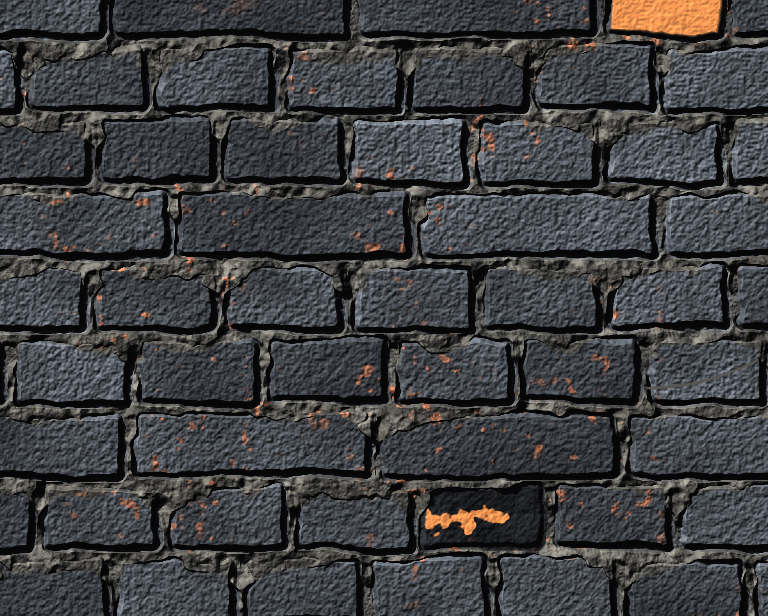
This texture is drawn by a WebGL 2 fragment shader. Its source:

```glsl
#version 300 es
precision highp float;
// Weathered black brick wall: nine courses, every third one of long stretchers.
// A relief of bricks and lumpy mortar is built from box distances and noise,
// then lit from the upper left with cast shadows; two bricks show bare clay.

uniform vec2 u_resolution;
out vec4 outColor;

// Layout, in units of the canvas height
const float COURSE = 0.1189;
const float TOP_PHASE = 0.445;
const float HEADER = 0.2068;
const float STRETCHER = 0.399;
const float FIRST_JOINT[9] = float[9](0.177, 0.039, 0.150, 0.280, 0.152, 0.013, 0.212, 0.060, 0.181);
const vec2 JOINT = vec2(0.026, 0.021);
const float CORNER = 0.007;
const vec2 BARE_WHOLE = vec2(8.0, 0.0);
const vec2 BARE_PART = vec2(3.0, 7.0);

// Surface and light
const float RELIEF = 0.014;
const float GRAIN = 0.0021;
const float ROUGHNESS = 0.0065;
const vec3 LIGHT = vec3(-0.50, 0.62, 0.60);
const float SHADOW_STEP = 0.0028;

const vec3 BRICK = vec3(0.245, 0.260, 0.278);
const vec3 MORTAR = vec3(0.265, 0.258, 0.238);
const vec3 RUST = vec3(0.60, 0.36, 0.25);
const vec3 CLAY = vec3(0.94, 0.57, 0.30);
const vec3 SOOT = vec3(0.022, 0.023, 0.028);

struct Brick { vec2 id; vec2 local; vec2 outside; float edge; };

float hash(vec2 p) {
  return fract(sin(dot(p, vec2(127.1, 311.7))) * 43758.5);
}

float noise(vec2 p) {
  vec2 i = floor(p), f = fract(p);
  f = f * f * (3.0 - 2.0 * f);
  return mix(mix(hash(i), hash(i + vec2(1, 0)), f.x),
             mix(hash(i + vec2(0, 1)), hash(i + 1.0), f.x), f.y);
}

float fbm(vec2 p) {
  float sum = 0.0, amp = 0.57;
  for (int i = 0; i < 3; i++) {
    sum += amp * noise(p);
    p = mat2(1.6, 1.2, -1.2, 1.6) * p + 17.3;
    amp *= 0.5;
  }
  return sum;
}

// Brick cell at p, with a ragged rounded-box distance
Brick brickAt(vec2 p) {
  vec2 q = p + 0.010 * (vec2(noise(p * 8.0), noise(p * 8.0 + 31.0)) - 0.5);
  float v = (1.0 - q.y) / COURSE + TOP_PHASE;
  float row = clamp(floor(v), 0.0, 8.0);
  float size = mod(row, 3.0) < 0.5 ? STRETCHER : HEADER;
  float start = FIRST_JOINT[int(row)];
  float topHeaders = start + 2.0 * STRETCHER;
  if (row < 0.5 && q.x > topHeaders) {
    size = HEADER;
    start = topHeaders - BARE_WHOLE.x * HEADER;
  }
  float u = (q.x - start) / size;
  Brick b;
  b.id = vec2(floor(u), row);
  vec2 jitter = vec2(hash(b.id + 3.1), hash(b.id + 8.7)) - 0.5;
  b.local = vec2((fract(u) - 0.5) * size, (0.5 - fract(v)) * COURSE) + 0.005 * jitter;
  b.outside = abs(b.local) - 0.5 * (vec2(size, COURSE) - JOINT);
  vec2 r = b.outside + CORNER;
  b.edge = length(max(r, 0.0)) + min(max(r.x, r.y), 0.0) - CORNER;
  b.edge += 0.012 * (fbm(p * 32.0) - 0.5);
  return b;
}

// How far mortar covers the spot: smeared over tops, drawn back below and right
float mortarCover(Brick b, vec2 p) {
  float smear = 0.024 * smoothstep(0.38, 0.75, fbm(p * 11.0 + 5.0));
  float overlap = mix(-0.006, smear, smoothstep(0.0, 0.025, b.local.y));
  overlap -= 0.004 * smoothstep(0.0, 0.03, b.local.x);
  return smoothstep(-0.003, 0.004, b.edge + overlap);
}

// Bare clay, whole on one brick and in patches on another
float bareClay(Brick b, vec2 p) {
  float face = 1.0 - smoothstep(-0.005, 0.001, b.edge);
  float patches = fbm(p * 38.0) - 0.30 * length((b.local - vec2(-0.025, -0.008)) / vec2(0.06, 0.028));
  if (b.id == BARE_WHOLE) return face;
  return b.id == BARE_PART ? face * smoothstep(0.24, 0.31, patches) : 0.0;
}

float relief(vec2 p) {
  Brick b = brickAt(p);
  float face = RELIEF * (1.0 - smoothstep(-0.005, 0.004, b.edge));
  if (b.id == BARE_PART) face *= 0.35 + 0.5 * fbm(p * 24.0);
  face += GRAIN * (noise(p * 150.0) + 0.6 * noise(p * 270.0));
  float pit = smoothstep(0.0, 0.008, b.outside.x) * (1.0 - smoothstep(-0.010, 0.0, b.outside.y));
  float lump = clamp(3.2 * fbm(p * 24.0 + 9.0) - 0.65 - 0.45 * pit, 0.0, 1.35);
  float mortar = RELIEF * lump + ROUGHNESS * (fbm(p * 85.0) - 0.3);
  return max(face, mortar * mortarCover(b, p));
}

void main() {
  vec2 p = gl_FragCoord.xy / u_resolution.y;
  Brick b = brickAt(p);

  // Slope lighting
  float e = 0.0013, h = relief(p);
  vec2 slope = vec2(relief(p + vec2(e, 0)) - h, relief(p + vec2(0, e)) - h) / e;
  vec3 light = normalize(LIGHT);
  float diffuse = max(dot(normalize(vec3(-slope, 1.0)), light), 0.0) / light.z;
  float lit = min(pow(diffuse, 1.5), 2.3);

  // Cast shadow, marched towards the light
  float blocked = 0.0;
  vec2 toLight = normalize(light.xy);
  for (int i = 1; i <= 7; i++) {
    float t = SHADOW_STEP * float(i);
    blocked = max(blocked, relief(p + toLight * t) - h - 0.68 * t);
  }
  lit *= 1.0 - 0.95 * smoothstep(0.0, 0.0028, blocked);

  // Paint, mortar, stains and clay
  float mortar = mortarCover(b, p);
  vec3 paint = BRICK * (0.82 + 0.36 * hash(b.id)) * (0.65 + 0.7 * fbm(p * 9.0));
  vec3 base = mix(paint, MORTAR * (0.55 + 0.9 * fbm(p * 45.0)), mortar);
  float rust = smoothstep(0.69, 0.78, fbm(p * 55.0 + 4.0)) * smoothstep(0.45, 0.65, noise(p * 6.0));
  base = mix(base, RUST, 0.8 * rust);
  if (b.id == BARE_PART) base *= mix(0.45, 1.0, mortar);
  float clay = bareClay(b, p) * (1.0 - mortar);
  base = mix(base, CLAY * (0.85 + 0.3 * fbm(p * 30.0)), clay);
  lit = mix(lit, 0.65 + 0.35 * lit, clay);
  vec3 color = SOOT + base * lit;

  // Loose twig caught on the fifth full course
  float along = (p.x - 1.05) / 0.18;
  float twig = abs(p.y - 0.370 - 0.045 * along * along);
  float span = step(0.0, along) * step(along, 1.0);
  color = mix(color, MORTAR * 1.3, span * (1.0 - smoothstep(0.001, 0.003, twig)));
  outColor = vec4(color, 1.0);
}
```
